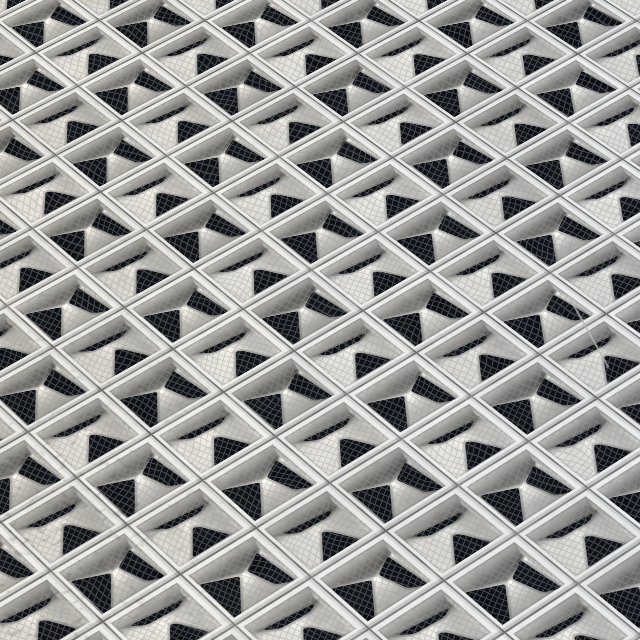
This pattern is drawn by a WebGL 2 fragment shader. Its source:

```glsl
#version 300 es
precision highp float;
// A pale concrete facade of skewed coffers seen in slight perspective.
// A projective map gives cell coordinates; alternate cells hold a four-armed
// pyramid turned a quarter, with dark netted openings between its arms.
uniform vec2 u_resolution;
out vec4 fragColor;

float hash(vec2 p) {
  vec3 q = fract(p.xyx * vec3(.1031, .1030, .0973));
  q += dot(q, q.yzx + 33.33);
  return fract((q.x + q.y) * q.z);
}

float noise(vec2 p) {
  vec2 i = floor(p), f = fract(p);
  f = f * f * (3. - 2. * f);
  return mix(mix(hash(i), hash(i + vec2(1, 0)), f.x),
             mix(hash(i + vec2(0, 1)), hash(i + 1.), f.x), f.y);
}

// Signed distance to the line a-b, negative on its inner side
float edge(vec2 p, vec2 a, vec2 b) {
  vec2 d = normalize(b - a);
  return dot(p - a, vec2(d.y, -d.x));
}

float smoothMax(float a, float b) {
  float h = max(.035 - abs(a - b), 0.);
  return max(a, b) + h * h / .14;
}

// Rounded convex quadrilateral, corners counter-clockwise
float quad(vec2 p, vec2 a, vec2 b, vec2 c, vec2 d) {
  return smoothMax(smoothMax(edge(p, a, b), edge(p, b, c)),
                   smoothMax(edge(p, c, d), edge(p, d, a)));
}

float segment(vec2 p, vec2 a, vec2 b) {
  vec2 d = b - a;
  return length(p - a - d * clamp(dot(p - a, d) / dot(d, d), 0., 1.));
}

void main() {
  vec2 canvas = gl_FragCoord.xy / u_resolution;
  float pixel = 1. / min(u_resolution.x, u_resolution.y);
  float aa = pixel * 9.;

  // Perspective lattice: x runs down right, y runs up right
  mat3 lattice = mat3(.0708, -.0722, -.017, .1113, .0672, .012, .487, .578, 1.);
  vec3 h = inverse(lattice) * vec3(canvas, 1.);
  vec2 plane = h.xy / h.z;
  vec2 id = floor(plane), p = plane - id;
  bool sideways = mod(id.x + id.y, 2.) > .5;
  float vary = hash(id + 70.) - .5;
  vec2 f = p + (vec2(hash(id + 31.), hash(id + 57.)) - .5) * .025;

  // Pyramid arms and the holes between them
  float tone, hole, wall = mix(.70, .40, smoothstep(.06, .34, p.x));
  wall += .10 * (.5 - p.y);
  if (sideways) {
    float ridge = .475 - .45 * abs(f.y - .5);
    float panel = .84 - .20 * smoothstep(.5, .95, f.x) + .04 * (.5 - f.y);
    tone = mix(wall, panel, smoothstep(-.05, .02, f.x - ridge));
    tone += .13 * exp(-pow((f.x - ridge - .01) / .035, 2.));
    tone += .10 * exp(-dot(f - .49, f - .49) * 60.);
    hole = min(quad(f, vec2(.27, .06), vec2(.96, .06), vec2(.94, .13), vec2(.47, .45)),
               quad(f, vec2(.46, .55), vec2(.83, .66), vec2(.93, .85), vec2(.31, .79)));
  } else {
    float panel = mix(.86, .72, smoothstep(.42, .78, f.y));
    panel += .07 * exp(-pow((f.y - .47) / .09, 2.));
    tone = mix(wall, panel, smoothstep(.20, .44, f.x + .12 * (.5 - f.y)));
    hole = min(quad(f, vec2(.25, .15), vec2(.37, .30), vec2(.395, .69), vec2(.33, .80)),
               quad(f, vec2(.53, .49), vec2(.90, .23), vec2(.90, .73), vec2(.56, .55)));
  }

  // Bright right-hand wall, mitred into the shaded upper wall
  float side = min(p.y - .845, (p.x - .08) * .33 - (.90 - p.y));
  tone = mix(tone, .66 + .16 * p.x, smoothstep(-aa, aa, side));
  tone += vary * .06 + (noise(plane * 9.) - .5) * .05;
  vec3 color = tone * vec3(1.01, 1., .975);

  // Thin rim, then the dark hole
  color *= 1. - .22 * smoothstep(.035, 0., abs(hole - .01));
  vec3 night = vec3(.035, .047, .07) + .04 * noise(plane * 6.);
  color = mix(color, night, smoothstep(aa * .6, -aa * .6, hole));

  // Slack wire net across the coffer
  vec2 net = vec2(dot(canvas, vec2(.40, .92)), dot(canvas, vec2(.90, -.42))) * 112.;
  net += 1.3 * vec2(noise(plane * 2.5), noise(plane * 2.5 + 40.));
  vec2 wire = abs(fract(net) - .5);
  float mesh = smoothstep(.06 + pixel * 75., .02, min(wire.x, wire.y));
  color = mix(color, vec3(.60, .61, .61), mesh * .38);

  // Raised frame with a shaded outer strip on two sides
  float inside = max(max(.075 - p.x, p.x - .905), max(.05 - p.y, p.y - .90));
  float frameTone = .915 + vary * .03 + (noise(plane * vec2(7., 23.)) - .5) * .035;
  frameTone -= .15 * smoothstep(.945 - aa, .945 + aa, p.x);
  frameTone -= .09 * smoothstep(.955 - aa, .955 + aa, p.y);
  vec3 frame = frameTone * vec3(1., 1.003, .995);
  color *= 1. - .12 * smoothstep(-.04, 0., inside);
  color = mix(color, frame, smoothstep(-aa * .6, aa * .6, inside));

  // Joints between units, with uneven grime
  vec2 gap = min(p, 1. - p);
  float joint = smoothstep(.009 + aa, .003, min(gap.x, gap.y * 1.2));
  color = mix(color, vec3(.36, .36, .35), joint * (.60 + .3 * noise(plane * 5.)));
  float grime = smoothstep(.72, .95, noise(plane * 16.)) * smoothstep(.6, .0, canvas.x);
  color *= 1. - .12 * grime * smoothstep(.8, .2, canvas.y);

  // One loose wire and a faint warm-to-cool drift
  float loose = segment(canvas, vec2(.892, .531), vec2(.950, .427));
  color = mix(color, vec3(.72), .75 * smoothstep(.001 + pixel, .0005, loose));
  color *= mix(vec3(1.01, 1., .985), vec3(.99, 1., 1.01), canvas.x);
  fragColor = vec4(clamp(color, 0., 1.), 1.);
}
```
